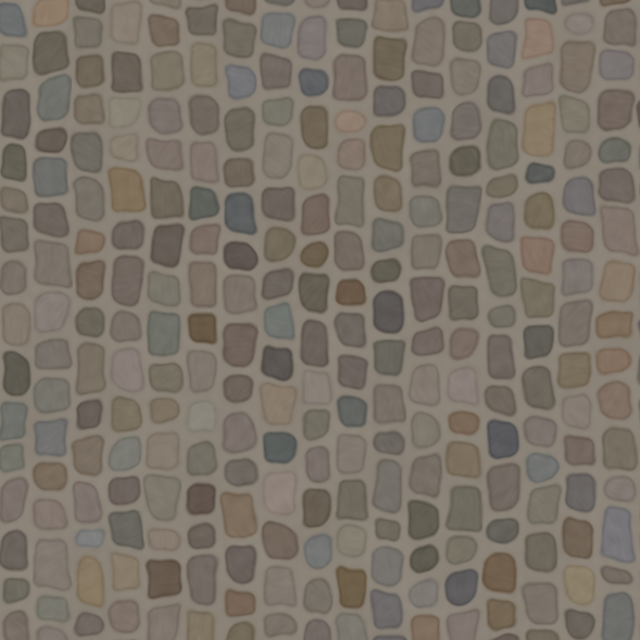
Reproduce this texture procedurally as a WebGL 1 fragment shader.

```glsl
precision highp float;
// Weathered cobbles set in upright columns with pale mortar between them.
// Jittered column edges and tilted joints bound each cell; a rounded
// four-sided distance gives the stone, tinted by hashes and gradient noise.

uniform vec2 u_resolution;

const vec2  GRID         = vec2(17.0, 15.0); // stones across and up
const vec2  ORIGIN       = vec2(0.13, 0.3);
const float COLUMN_SHIFT = 0.06;   // jitter of the column edges
const float JOINT_SHIFT  = 0.22;   // jitter of the joints in a column
const float JOINT_TILT   = 0.20;
const float SIDE_TILT    = 0.15;
const float GAP_MIN      = 0.050;  // half of the mortar width
const float GAP_RANGE    = 0.080;
const float RADIUS_MIN   = 0.17;
const float RADIUS_RANGE = 0.16;
const float SOFTNESS     = 0.056;
const float COLUMN_SWAY  = 0.20;
const float ROUGHNESS    = 0.095;
const vec3  MORTAR       = vec3(0.546, 0.515, 0.470);
const vec3  STONE        = vec3(0.455, 0.425, 0.388);
const vec3  WARM_AXIS    = vec3(0.042, 0.002, -0.036);
const vec3  MAUVE_AXIS   = vec3(0.006, -0.006, 0.010);
const float TONE_RANGE   = 0.074;
const float RIM_DARKNESS = 0.042;

vec2 hash2(vec2 p) {
  vec3 q = fract(p.xyx * vec3(0.1031, 0.1030, 0.0973));
  q += dot(q, q.yzx + 33.33);
  return fract((q.xx + q.yz) * q.zy);
}

// Random pair from -1 to 1
vec2 spread(vec2 p) {
  return hash2(p) * 2.0 - 1.0;
}

float gradientNoise(vec2 p) {
  vec2 i = floor(p);
  vec2 f = p - i;
  vec2 u = f * f * f * (f * (f * 6.0 - 15.0) + 10.0);
  vec2 e = vec2(0.0, 1.0);
  float a = dot(spread(i), f);
  float b = dot(spread(i + e.yx), f - e.yx);
  float c = dot(spread(i + e.xy), f - e.xy);
  float d = dot(spread(i + e.yy), f - e.yy);
  return mix(mix(a, b, u.x), mix(c, d, u.x), u.y);
}

float columnEdge(float column) {
  return column + COLUMN_SHIFT * spread(vec2(column, 71.0)).x;
}

// Height of the tilted joint below a stone, at x from the column centre
float jointHeight(float row, float column, float x) {
  vec2 r = spread(vec2(row + 19.0, column + 43.0));
  return row + JOINT_SHIFT * r.x + JOINT_TILT * r.y * x;
}

// Signed distance to the stone, in column widths; also its id and centre offset
float stoneDistance(vec2 p, out vec2 id, out vec2 local) {
  float column = floor(p.x);
  column += step(columnEdge(column + 1.0), p.x) - step(p.x, columnEdge(column));
  float left = columnEdge(column);
  float right = columnEdge(column + 1.0);
  float x = p.x - 0.5 * (left + right);

  float y = p.y + hash2(vec2(column, 11.0)).x;
  float row = floor(y);
  row += step(jointHeight(row + 1.0, column, x), y)
       - step(y, jointHeight(row, column, x));
  float bottom = jointHeight(row, column, x);
  float top = jointHeight(row + 1.0, column, x);

  id = vec2(column, row);
  float aspect = GRID.x / GRID.y;
  local = vec2(x, (y - 0.5 * (bottom + top)) * aspect);

  // Each side has its own inset, and the upright sides lean inwards
  vec2 insetX = GAP_MIN + GAP_RANGE * hash2(id + 101.0);
  vec2 insetY = GAP_MIN + GAP_RANGE * hash2(id + 157.0);
  vec2 lean = SIDE_TILT * spread(id + 211.0) * local.y;
  vec2 side = vec2(
    max(left - p.x + insetX.x + lean.x, p.x - right + insetX.y + lean.y),
    max((bottom - y) * aspect + insetY.x, (y - top) * aspect + insetY.y));

  float radius = RADIUS_MIN + RADIUS_RANGE * hash2(id + 263.0).x;
  vec2 corner = side + radius;
  return length(max(corner, 0.0)) + min(max(corner.x, corner.y), 0.0) - radius;
}

vec3 stoneColor(vec2 id, vec2 local, float dist) {
  vec2 a = spread(id + 307.0);
  vec2 b = spread(id + 359.0);
  vec2 c = spread(id + 401.0);
  float tone = (a.x + a.y + b.x) * 0.5;
  vec3 color = STONE + TONE_RANGE * tone * vec3(1.0, 0.99, 0.96);
  color += WARM_AXIS * b.y * abs(b.y) + MAUVE_AXIS * c.x;

  // Faint streaks in a direction of the stone's own, and soft blotches
  float angle = c.y * 3.1416;
  vec2 axis = vec2(cos(angle), sin(angle));
  vec2 along = vec2(dot(local, axis), dot(local, vec2(-axis.y, axis.x)));
  color += 0.020 * gradientNoise(along * vec2(3.0, 10.0) + id * 7.3);
  color += 0.030 * gradientNoise(local * 3.0 + id * 5.7);

  // Dark worn rim
  float rim = (dist + 0.035) / 0.05;
  return color - RIM_DARKNESS * exp(-rim * rim);
}

void main() {
  vec2 p = gl_FragCoord.xy / u_resolution.y * GRID + ORIGIN;
  vec2 warped = p;
  warped.x += COLUMN_SWAY * gradientNoise(p * vec2(0.30, 0.37));
  warped += ROUGHNESS * vec2(gradientNoise(p * 1.9), gradientNoise(p * 1.9 + 37.0));

  vec2 id, local;
  float dist = stoneDistance(warped, id, local);

  // Mortar with broad stains and a faint shadow beside the stones
  vec3 mortar = MORTAR + 0.028 * gradientNoise(p * 0.6 + 9.0)
                       + 0.014 * gradientNoise(p * 4.0);
  mortar -= 0.025 * exp(-max(dist, 0.0) / 0.05);

  float blur = max(SOFTNESS, GRID.x / u_resolution.y);
  float cover = 1.0 - smoothstep(-blur, blur, dist);
  gl_FragColor = vec4(mix(mortar, stoneColor(id, local, dist), cover), 1.0);
}
```
